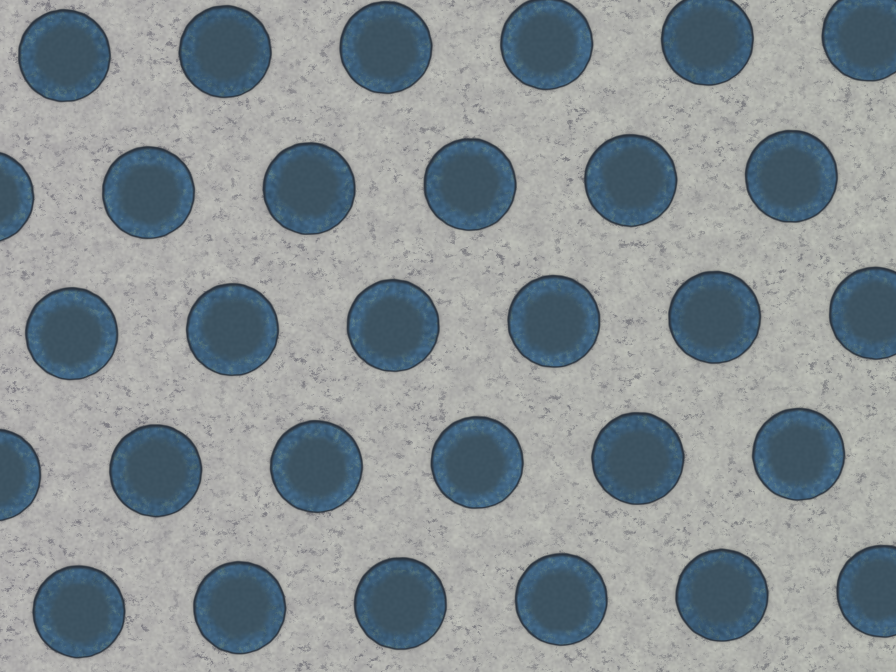
This pattern is drawn by a Shadertoy shader. Its source:

```glsl
// Slanted staggered rows of round blue-rimmed holes punched through a mottled grey stone sheet.

// Lattice, in units of canvas height from the canvas centre
const vec2 STEP_ALONG = vec2(0.2392, 0.0061);
const vec2 STEP_DOWN = vec2(0.1250, -0.2038);
const vec2 ORIGIN = vec2(-0.0816, 0.0156);

// Hole
const float RADIUS = 0.0690;
const float RIM_WIDTH = 0.0030;
const float CORE_RADIUS = 0.0465;
const float CORE_BLUR = 0.0085;
const float CORE_SHIFT = 0.0035;
const float EDGE_WOBBLE = 0.0009;
const vec2 LIGHT_DIR = vec2(-0.35, 0.94);

// Colours
const vec3 STONE_LIGHT = vec3(0.735, 0.740, 0.715);
const vec3 STONE_MID = vec3(0.645, 0.643, 0.640);
const vec3 STONE_DARK = vec3(0.440, 0.440, 0.465);
const vec3 CORE_COLOR = vec3(0.240, 0.325, 0.380);
const vec3 RING_COLOR = vec3(0.245, 0.375, 0.485);
const vec3 RING_GLINT = vec3(0.330, 0.450, 0.490);
const vec3 RIM_COLOR = vec3(0.165, 0.190, 0.225);

const float TAU = 6.2831853;

float hash(vec2 p) {
    uvec2 q = uvec2(ivec2(p)) * uvec2(1597u, 3812u + 1u);
    uint h = (q.x ^ (q.y << 7u)) * 74763u + q.y;
    h = (h ^ (h >> 15u)) * 73244u + (h >> 3u);
    h = (h ^ (h >> 13u)) * 40503u;
    return float((h >> 8u) & 65535u) / 65535.0;
}

vec2 gradient(vec2 cell) {
    float a = TAU * hash(cell);
    return vec2(cos(a), sin(a));
}

// Gradient noise, roughly -0.7 to 0.7
float noise(vec2 p) {
    vec2 i = floor(p), f = p - i;
    vec2 u = f * f * f * (f * (f * 6.0 - 15.0) + 10.0);
    vec2 e = vec2(1.0, 0.0);
    float a = dot(gradient(i), f);
    float b = dot(gradient(i + e.xy), f - e.xy);
    float c = dot(gradient(i + e.yx), f - e.yx);
    float d = dot(gradient(i + e.xx), f - e.xx);
    return mix(mix(a, b, u.x), mix(c, d, u.x), u.y);
}

float fbm(vec2 p) {
    float sum = 0.0, amp = 1.0;
    for (int i = 0; i < 4; i++) {
        sum += amp * noise(p);
        p = mat2(1.6, 1.2, -1.2, 1.6) * p + 17.3;
        amp *= 0.75;
    }
    return sum;
}

vec3 stone(vec2 p) {
    // Pale body with soft clouds and fine grain
    float tone = 0.52 + 0.50 * fbm(p * 27.0) + 0.35 * noise(p * 150.0 + 31.0);
    vec3 col = mix(STONE_MID, STONE_LIGHT, clamp(tone, -0.3, 1.2));
    // Dark flecks gathered in clumps
    float clump = smoothstep(-0.35, 0.55, noise(p * 13.0 + 9.0) + 0.6 * noise(p * 34.0));
    float fleck = smoothstep(0.08, 0.85, fbm(p * vec2(58.0, 70.0) + 53.0));
    col = mix(col, STONE_DARK, 0.85 * fleck * (0.35 + 0.65 * clump));
    // Cool to warm drift across the sheet
    col += vec3(-0.004, 0.004, -0.008) * p.x;
    return col + 0.035 * noise(p * 185.0 + 71.0);
}

vec3 hole(vec2 local, vec2 p, vec2 id, float depth) {
    // Core sits slightly off centre, differently in each hole
    vec2 shift = CORE_SHIFT * 2.0 * (vec2(hash(id + 40.0), hash(id + 90.0)) - 0.5);
    float coreDist = length(local - shift) - CORE_RADIUS;
    coreDist += 0.005 * noise(p * 45.0) + 0.003 * noise(p * 110.0);
    float ring = smoothstep(-CORE_BLUR, CORE_BLUR, coreDist);

    // Speckled ring
    float speckle = fbm(p * 70.0 + 23.0);
    vec3 ringCol = mix(RING_COLOR, RING_GLINT, smoothstep(-0.05, 0.9, speckle));
    ringCol *= 1.0 + 0.20 * noise(p * 130.0) + 0.10 * noise(p * 22.0);
    ringCol *= 0.94 + 0.10 * hash(id + 150.0);
    vec3 col = mix(CORE_COLOR, ringCol, ring);
    col += 0.018 * noise(p * 160.0 + 5.0);

    // Dark rim, heavier on the side facing the light
    float facing = 0.5 + 0.5 * dot(normalize(local + 1e-5), LIGHT_DIR);
    float width = RIM_WIDTH * (0.65 + 0.8 * facing);
    float rim = 1.0 - smoothstep(0.35 * width, 1.7 * width, depth);
    return mix(col, RIM_COLOR, 0.92 * rim);
}

void mainImage(out vec4 fragColor, in vec2 fragCoord) {
    float pixel = 1.0 / iResolution.y;
    vec2 p = (fragCoord - 0.5 * iResolution.xy) * pixel;

    // Lattice cell and offset from its hole
    mat2 lattice = mat2(STEP_ALONG, STEP_DOWN);
    vec2 id = round(inverse(lattice) * (p - ORIGIN));
    vec2 local = p - ORIGIN - lattice * id;

    float dist = length(local) - RADIUS + EDGE_WOBBLE * noise(p * 75.0);
    float inside = 1.0 - smoothstep(-pixel, pixel, dist);

    // Faint contact shade on the stone beside each edge
    vec3 col = stone(p) * (1.0 - 0.16 * exp(-max(dist, 0.0) / 0.0025));
    col = mix(col, hole(local, p, id, -dist), inside);
    fragColor = vec4(clamp(col, 0.0, 1.0), 1.0);
}
```
